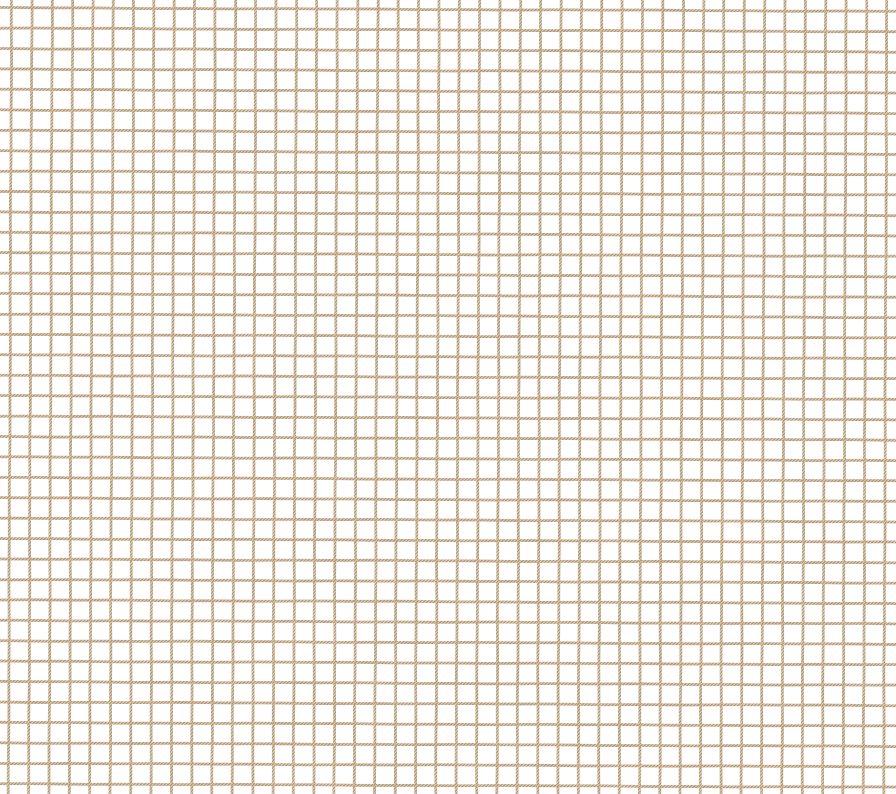
Write a Shadertoy shader that draws this pattern.

```glsl
// Open square mesh of thin twisted beige cords on white, slightly tilted.

const vec2  PITCH      = vec2(0.02272, 0.02279);  // cell size, in canvas widths
const vec2  FIRST_CORD = vec2(0.0128, 0.0086);    // first cords from the top left
const float TILT       = 0.0040;                  // slope of the whole mesh
const float HALF_WIDTH = 0.069;                   // cord half width, in cells
const float WOBBLE     = 0.016;                   // cord drift, in cells
const float TWISTS     = 6.0;                     // strand turns per cell
const float TWIST_SKEW = 0.9;                     // slant of the strands
const float TONE_RANGE = 0.10;                    // tone variation along cords
const vec3  PAPER       = vec3(1.0);
const vec3  CORD_DARK   = vec3(0.69, 0.59, 0.47);
const vec3  CORD_LIGHT  = vec3(0.86, 0.79, 0.69);
const vec3  WARP_TINT   = vec3(0.995, 1.005, 0.99);
const vec3  WEFT_TINT   = vec3(1.005, 0.995, 0.99);
const float TAU = 6.2831853;

float hash(float n) {
    return fract(sin(n * 127.1 + 3.7) * 4375.85);
}

// Smooth variation along one cord, about -1 to 1
float layeredSines(float t, float seed) {
    float phase = TAU * hash(seed);
    return 0.6 * sin(t * 0.43 + phase) + 0.4 * sin(t * 1.37 + phase * 2.3);
}

// Colour in rgb and coverage in a; across and along are in cells
vec4 cord(float across, float along, float seed, vec3 tint, float pixel) {
    float id = floor(across + 0.5) + seed;
    float offset = across - floor(across + 0.5);
    offset += WOBBLE * layeredSines(along, id);

    float coverage = clamp(0.5 + (HALF_WIDTH - abs(offset)) / pixel, 0.0, 1.0);

    // Slanted strands fade to their mean when too fine to resolve
    float side = clamp(offset / HALF_WIDTH, -1.0, 1.0);
    float turn = along * TWISTS + side * TWIST_SKEW * 0.5 + hash(id + 9.0);
    float detail = 1.0 - smoothstep(0.25, 0.75, pixel * TWISTS);
    float strand = 0.5 + 0.5 * detail * sin(TAU * turn);

    float tone = strand + TONE_RANGE * layeredSines(along * 1.9, id + 31.0);
    tone -= 0.12 * side * detail;
    vec3 color = mix(CORD_DARK, CORD_LIGHT, clamp(tone, 0.0, 1.0)) * tint;
    return vec4(color, coverage);
}

void mainImage(out vec4 fragColor, in vec2 fragCoord) {
    // Canvas widths, measured from the top left
    vec2 p = vec2(fragCoord.x, iResolution.y - fragCoord.y) / iResolution.x;
    vec2 mesh = (p - FIRST_CORD + TILT * vec2(p.y, -p.x)) / PITCH;
    vec2 pixel = 1.0 / (iResolution.x * PITCH);

    vec4 warp = cord(mesh.x, mesh.y, 0.0, WARP_TINT, pixel.x);
    vec4 weft = cord(mesh.y, mesh.x, 100.0, WEFT_TINT, pixel.y);

    // Plain weave: the upper cord alternates from crossing to crossing
    vec2 crossing = floor(mesh + 0.5);
    bool warpOnTop = mod(crossing.x + crossing.y, 2.0) < 0.5;
    vec4 lower = warpOnTop ? weft : warp;
    vec4 upper = warpOnTop ? warp : weft;

    vec3 color = mix(PAPER, lower.rgb, lower.a);
    color = mix(color, upper.rgb, upper.a);
    fragColor = vec4(color, 1.0);
}
```
